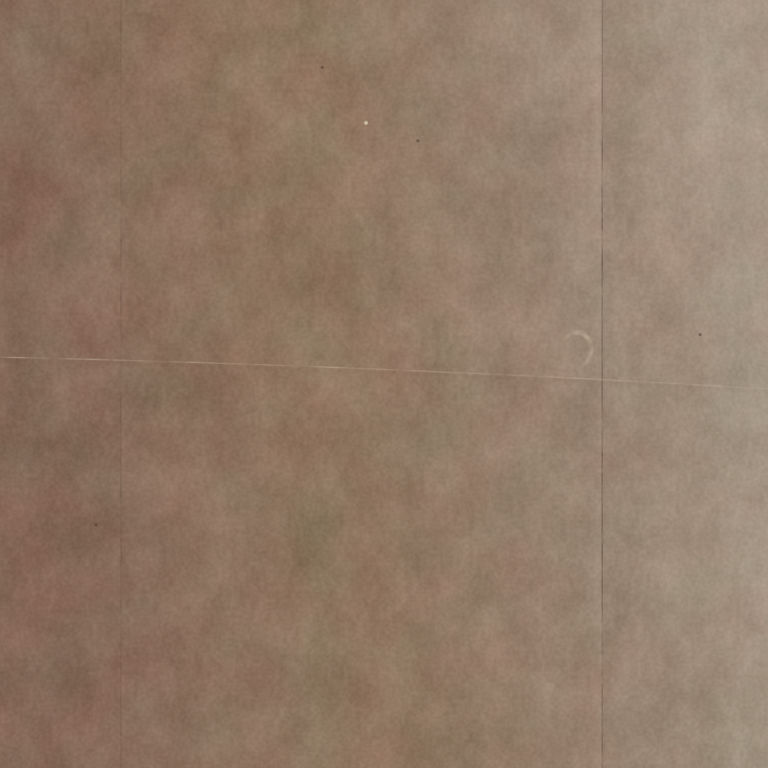
Write a Shadertoy shader that draws this texture.

```glsl
// Large worn brown floor tiles under soft light coming from the right.
// A tone ramp is mottled by layered gradient noise, then crossed by hairline
// seams (dark upright, pale and slightly bowed across), specks and a scuff.

const float TILE_WIDTH = 0.6264;      // distance between upright seams
const float SEAM_OFFSET = 0.1576;     // first upright seam
const vec3 CROSS_SEAM = vec3(0.535, -0.0225, -0.019); // height, slope, bow
const float SEAM_HALF_WIDTH = 0.0007;
const vec3 UMBER = vec3(0.516, 0.408, 0.345);
const vec3 BROWN = vec3(0.553, 0.455, 0.372);
const vec3 TAUPE = vec3(0.592, 0.506, 0.438);
const vec3 SAND = vec3(0.660, 0.594, 0.528);
const vec3 PALE = vec3(0.73, 0.66, 0.58);
const vec3 SOOT = vec3(0.30, 0.24, 0.20);
const vec3 BLUSH = vec3(0.038, -0.018, -0.002);  // red to olive shift
const float CLOUDS = 0.060;           // broad light and dark
const float STAINS = 0.085;           // blotches a few hundredths wide
const float GRAIN = 0.058;            // fine surface texture
const float TILE_SHIFT = 0.010;       // tone change between tiles
const int SPECK_COUNT = 4;
const vec2 CHIP = vec2(0.4766, 0.840);
const vec2 SCUFF = vec2(0.751, 0.545);
const float SCUFF_RADIUS = 0.019;

// Integer hash of a lattice point, two values in 0..1
vec2 hash2(vec2 p) {
    uvec2 v = uvec2(ivec2(p) + 4096) * 1664525u + 1013904223u;
    v.x += v.y * 1664525u;
    v.y += v.x * 1664525u;
    v ^= v >> 16u;
    v.x += v.y * 1664525u;
    v.y += v.x * 1664525u;
    v ^= v >> 16u;
    return vec2(v & 65535u) / 65535.0;
}

float cornerSlope(vec2 cell, vec2 offset) {
    float angle = 6.2832 * hash2(cell).x;
    return dot(vec2(cos(angle), sin(angle)), offset);
}

float gradientNoise(vec2 p) {
    vec2 i = floor(p), f = p - i;
    vec2 u = f * f * f * (f * (f * 6.0 - 15.0) + 10.0);
    vec2 e = vec2(1.0, 0.0);
    return mix(mix(cornerSlope(i, f), cornerSlope(i + e.xy, f - e.xy), u.x),
               mix(cornerSlope(i + e.yx, f - e.yx), cornerSlope(i + e.xx, f - e.xx), u.x), u.y);
}

float fbm(vec2 p) {
    float sum = 0.0, amplitude = 0.5;
    for (int i = 0; i < 5; i++) {
        sum += amplitude * gradientNoise(p);
        p = mat2(1.6, 1.2, -1.2, 1.6) * p + 17.3;
        amplitude *= 0.55;
    }
    return sum;
}

// Smoothed coverage of a shape given its distance and half width
float cover(float dist, float halfWidth, float pixel) {
    return 1.0 - smoothstep(halfWidth - pixel, halfWidth + pixel, abs(dist));
}

void mainImage(out vec4 fragColor, in vec2 fragCoord) {
    vec2 uv = fragCoord / iResolution.xy;
    float pixel = 1.0 / min(iResolution.x, iResolution.y);

    // Seam distances and tile index
    float column = (uv.x - SEAM_OFFSET) / TILE_WIDTH;
    float seamX = (fract(column + 0.5) - 0.5) * TILE_WIDTH;
    float seamY = uv.y - dot(CROSS_SEAM, vec3(1.0, uv.x, uv.x * uv.x));
    vec2 tile = vec2(floor(column), step(0.0, seamY));

    // Light ramp, brightest toward the upper right
    float light = uv.x + 0.16 * (uv.y - 0.5) + 0.06 * fbm(uv * 3.0 + 5.0);
    vec3 color = mix(UMBER, BROWN, smoothstep(-0.02, 0.44, light));
    color = mix(color, TAUPE, smoothstep(0.42, 0.80, light));
    color = mix(color, SAND, smoothstep(0.68, 1.08, light));
    color += TILE_SHIFT * (hash2(tile + 31.0).x - 0.5);

    // Clouds, blotches, red and olive tints, fine grain
    color += CLOUDS * fbm(uv * 6.0 + tile * 9.0) + STAINS * fbm(uv * vec2(19.0, 15.0) + 8.0);
    color += BLUSH * (fbm(uv * 11.0 + 40.0) + 0.25 * (0.3 - uv.x) * (1.0 - uv.y));
    float grain = gradientNoise(uv * 190.0) + 0.8 * gradientNoise(uv * vec2(110.0, 70.0));
    color += GRAIN * 0.5 * (grain + 0.5 * gradientNoise(uv * 241.0 + 60.0));

    // Upright seams: broken dark hairline with a soft lit edge on its left
    float wear = 0.4 + 2.2 * fbm(uv * vec2(3.0, 28.0) + 70.0);
    float depth = mix(0.24, 0.46, step(0.5, uv.x));
    color += 0.018 * smoothstep(-0.02, 0.0, seamX) * step(seamX, 0.0) * step(0.5, uv.x);
    color = mix(color, SOOT, clamp(depth * (0.4 + wear), 0.0, 1.0)
                * cover(seamX, SEAM_HALF_WIDTH, pixel));

    // Cross seam: pale broken hairline above a faint shadow
    float shine = clamp(0.40 + 1.3 * fbm(vec2(uv.x * 22.0, 3.0)), 0.08, 0.70);
    color -= 0.012 * cover(seamY + 0.004, 0.002, 0.003);
    color = mix(color, PALE, shine * cover(seamY, SEAM_HALF_WIDTH, pixel));

    // Scattered dark specks and one bright chip
    for (int i = 0; i < SPECK_COUNT; i++) {
        vec2 spot = hash2(vec2(i, 12));
        color = mix(color, SOOT, 0.6 * cover(length(uv - spot), 0.0019, pixel));
    }
    color = mix(color, vec3(0.84, 0.79, 0.70), 0.85 * cover(length(uv - CHIP), 0.0024, pixel));

    // Crescent scuff, strongest on its right and open at the lower left
    vec2 q = uv - SCUFF;
    float ring = cover(length(q * vec2(1.0, 0.85)) - SCUFF_RADIUS, 0.0024, pixel * 1.5);
    float arc = smoothstep(-0.5, 0.8, dot(normalize(q + 1e-5), vec2(0.90, 0.44)));
    float rub = 0.7 + 0.9 * gradientNoise(uv * 110.0);
    color = mix(color, PALE, clamp(ring * (0.16 + 0.84 * arc) * rub, 0.0, 1.0));

    fragColor = vec4(clamp(color, 0.0, 1.0), 1.0);
}
```
